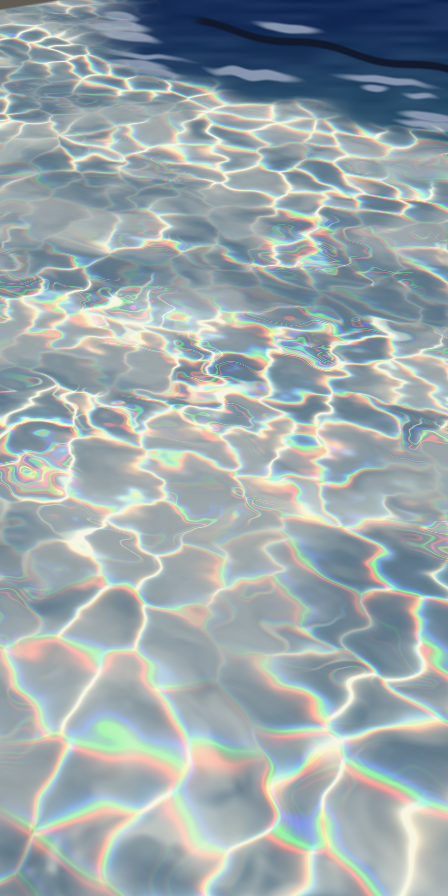
Give the GLSL for this texture, as a WebGL 2 fragment shader.

```glsl
#version 300 es
precision highp float;
// Sunlit pool water: receding caustic net with prismatic fringes and a shaded far end.
uniform vec2 u_resolution;
out vec4 fragColor;

const vec3 DEEP = vec3(0.37, 0.47, 0.54);
const vec3 PALE = vec3(0.60, 0.645, 0.66);
const vec3 SUN = vec3(0.97, 0.96, 0.89);
const vec3 SHADE_FAR = vec3(0.08, 0.17, 0.34);
const vec3 SHADE_NEAR = vec3(0.16, 0.31, 0.42);
const vec3 SKY_GLINT = vec3(0.58, 0.63, 0.72);
const vec3 TILE_LINE = vec3(0.07, 0.10, 0.18);
const vec3 POOL_EDGE = vec3(0.38, 0.36, 0.33);
const float HORIZON = 3.0;      // height of the horizon, in canvas widths
const float CELL_FREQ = 5.0;    // caustic cells per canvas width at the bottom
const float DISPERSION = 0.013; // offset between colour channels
const int GLINTS = 14;

vec2 hash2(vec2 p) {
  vec3 q = fract(vec3(p.xyx) * vec3(0.1031, 0.1030, 0.0973));
  q += dot(q, q.yzx + 33.33);
  return fract((q.xx + q.yz) * q.zy);
}

float noise(vec2 p) {
  vec2 i = floor(p), f = fract(p);
  f = f * f * (3.0 - 2.0 * f);
  float low = mix(hash2(i).x, hash2(i + vec2(1, 0)).x, f.x);
  float high = mix(hash2(i + vec2(0, 1)).x, hash2(i + vec2(1, 1)).x, f.x);
  return mix(low, high, f.y);
}

float fbm(vec2 p) {
  return 0.55 * noise(p) + 0.28 * noise(p * 2.1 + 7.3) + 0.17 * noise(p * 4.3 + 19.1);
}

vec2 noise2(vec2 p) {
  return vec2(noise(p), noise(p + 31.7)) - 0.5;
}

// Gap between the two nearest cell centres; zero on the net lines.
float cellGap(vec2 p) {
  vec2 i = floor(p), f = fract(p);
  float nearest = 8.0, second = 8.0;
  for (int y = -1; y <= 1; y++) {
    for (int x = -1; x <= 1; x++) {
      vec2 g = vec2(x, y);
      float d = length(g + hash2(i + g) - f);
      second = min(second, max(nearest, d));
      nearest = min(nearest, d);
    }
  }
  return second - nearest;
}

// Light focused on the floor, plus fine ripple contours in choppy water.
float caustic(vec2 p, float chop, float z) {
  float gap = cellGap(p * CELL_FREQ);
  float net = exp(-gap * 11.0 / sqrt(z)) + 0.22 * exp(-gap * 3.0);
  float strength = mix(0.25, 1.15, smoothstep(0.28, 0.68, noise(p * 3.1 + 4.0)));
  float contour = abs(fract(2.5 * noise(p * vec2(9.0, 13.0) + 50.0)) - 0.5);
  float patches = smoothstep(0.45, 0.75, noise(p * vec2(3.0, 4.5) + 80.0));
  float rings = (1.0 - smoothstep(0.02, 0.16, contour)) * patches;
  return net * strength + rings * (0.12 + 0.6 * chop);
}

// Depth of the shaded area below the top edge, in canvas widths.
float shadeDepth(float x) {
  return 0.31 * sqrt(clamp((x - 0.08) / 0.92, 0.0, 1.0));
}

void main() {
  vec2 uv = gl_FragCoord.xy / u_resolution.x;
  float height = u_resolution.y / u_resolution.x;
  float top = height - uv.y;
  float px = 1.5 / u_resolution.x;

  // Perspective plane, sheared and bent by surface waves
  float z = HORIZON / (HORIZON - min(uv.y, HORIZON - 0.5));
  vec2 plane = vec2((uv.x - 0.5) * z, HORIZON * z);
  plane.y += 0.22 * plane.x;
  float chop = exp(-pow((uv.y - 1.05) / 0.48, 2.0));
  vec2 p = plane + 0.16 * noise2(plane * 3.0);
  p += (0.05 + 0.09 * chop) * noise2(plane * vec2(9.0, 14.0));
  p += 0.035 * chop * noise2(plane * vec2(24.0, 38.0));

  // Water body
  vec3 color = mix(DEEP, PALE, smoothstep(0.28, 0.66, fbm(p * vec2(2.6, 4.0))));
  color += 0.05 * (fbm(p * vec2(12.0, 20.0)) - 0.5);

  // Soft bright clouds near the viewer, strongest at the left
  float close = 1.0 - smoothstep(0.1, 0.85, uv.y + 0.25 * uv.x);
  float cloud = smoothstep(0.42, 0.72, fbm(p * 6.0 + 12.0)) * close;
  color = mix(color, SUN, 0.55 * cloud);

  // Caustics, split into channels
  float spread = DISPERSION * mix(0.5, 1.8, noise(plane * 3.0 + 60.0));
  vec2 split = spread * vec2(0.5, 1.0);
  vec3 light = vec3(caustic(p + split, chop, z), caustic(p, chop, z), caustic(p - split, chop, z));
  color = mix(color, SUN, clamp(light * vec3(0.92, 0.92, 0.85), 0.0, 1.0));

  // Shaded far end
  float wobble = 0.05 * (noise(vec2(uv.x * 7.0, top * 45.0)) - 0.5);
  float depth = shadeDepth(uv.x);
  float shade = 1.0 - smoothstep(-0.035, 0.025, top - depth + wobble);
  shade *= smoothstep(0.1, 0.4, uv.x + 0.3 * top);
  vec3 dark = mix(SHADE_FAR, SHADE_NEAR, smoothstep(0.0, 0.3, top));
  dark += 0.06 * (noise(vec2(uv.x * 12.0, top * 80.0)) - 0.5);

  // Wavering floor line
  float lineY = mix(0.05, 0.16, (uv.x - 0.43) / 0.57) + 0.007 * sin(uv.x * 24.0);
  float line = 1.0 - smoothstep(0.005, 0.005 + 2.0 * px, abs(top - lineY));
  dark = mix(dark, TILE_LINE, line * smoothstep(0.42, 0.46, uv.x));

  // Flat sky reflections
  for (int i = 0; i < GLINTS; i++) {
    vec2 h = hash2(vec2(i, 5)), s = hash2(vec2(i, 17));
    float gx = 0.2 + 0.8 * h.x;
    vec2 radius = vec2(mix(0.025, 0.1, s.x * s.x), mix(0.005, 0.013, s.y));
    vec2 d = uv - vec2(gx, height - shadeDepth(gx) * mix(0.1, 1.0, sqrt(h.y)));
    d.y += 0.12 * d.x + 0.008 * (noise(vec2(uv.x * 25.0, i)) - 0.5);
    float rim = (length(d / radius) - 1.0) * radius.y;
    dark = mix(dark, SKY_GLINT, 0.9 * (1.0 - smoothstep(-px, px, rim)));
  }
  color = mix(color, dark, shade);

  // Pool edge in the far corner
  float edge = 1.0 - smoothstep(-px, px, top - 0.022 + 0.16 * uv.x);
  color = mix(color, POOL_EDGE, edge);
  fragColor = vec4(clamp(color, 0.0, 1.0), 1.0);
}
```
